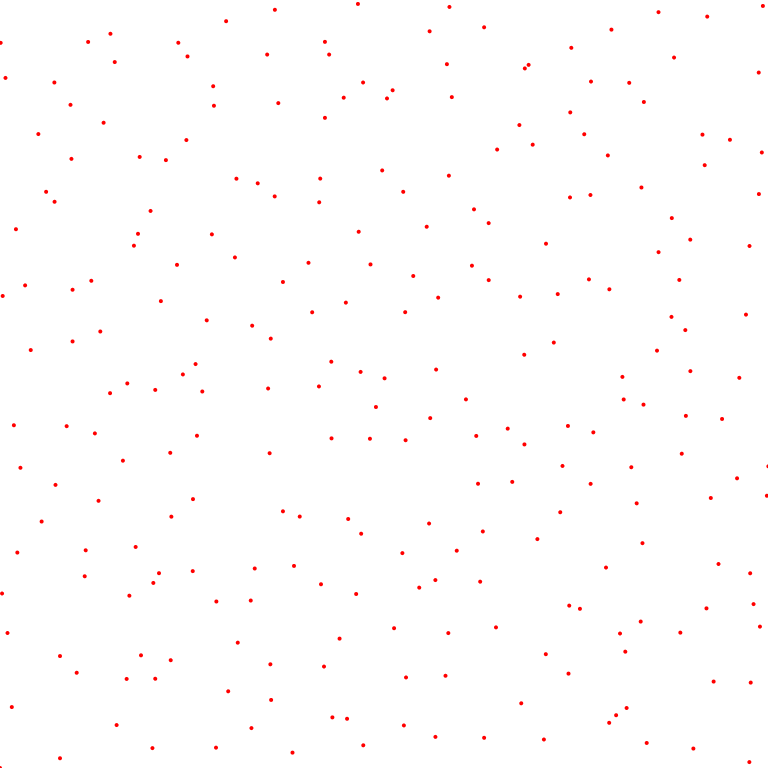
Write a Shadertoy shader that draws this texture.

```glsl
// Small red dots scattered over a white ground.
// Each cell of a square grid holds one dot at a hashed position;
// neighbouring cells are searched so dots are never cut at cell borders.

const float CELLS = 16.0;        // grid cells across the canvas
const float DOT_RADIUS = 0.041;  // in cell units
const vec3 GROUND_COLOR = vec3(1.0);
const vec3 DOT_COLOR = vec3(1.0, 0.0, 0.0);

// Sine hash: cell index to a point in the unit square
vec2 hash22(vec2 p) {
    vec2 q = vec2(dot(p, vec2(127.1, 311.7)), dot(p, vec2(269.5, 183.3)));
    return fract(sin(q) * 43758.5453);
}

// Distance to the nearest dot centre, in cell units
float nearestDot(vec2 p) {
    vec2 cell = floor(p);
    float nearest = 10.0;
    for (int y = -1; y <= 1; y++) {
        for (int x = -1; x <= 1; x++) {
            vec2 neighbour = cell + vec2(x, y);
            vec2 center = neighbour + hash22(neighbour);
            nearest = min(nearest, distance(p, center));
        }
    }
    return nearest;
}

void mainImage(out vec4 fragColor, in vec2 fragCoord) {
    float cellsPerPixel = CELLS / iResolution.y;
    vec2 p = fragCoord * cellsPerPixel;

    // Edge smoothed over one pixel
    float edge = (DOT_RADIUS - nearestDot(p)) / cellsPerPixel;
    float coverage = clamp(edge + 0.5, 0.0, 1.0);

    fragColor = vec4(mix(GROUND_COLOR, DOT_COLOR, coverage), 1.0);
}
```
